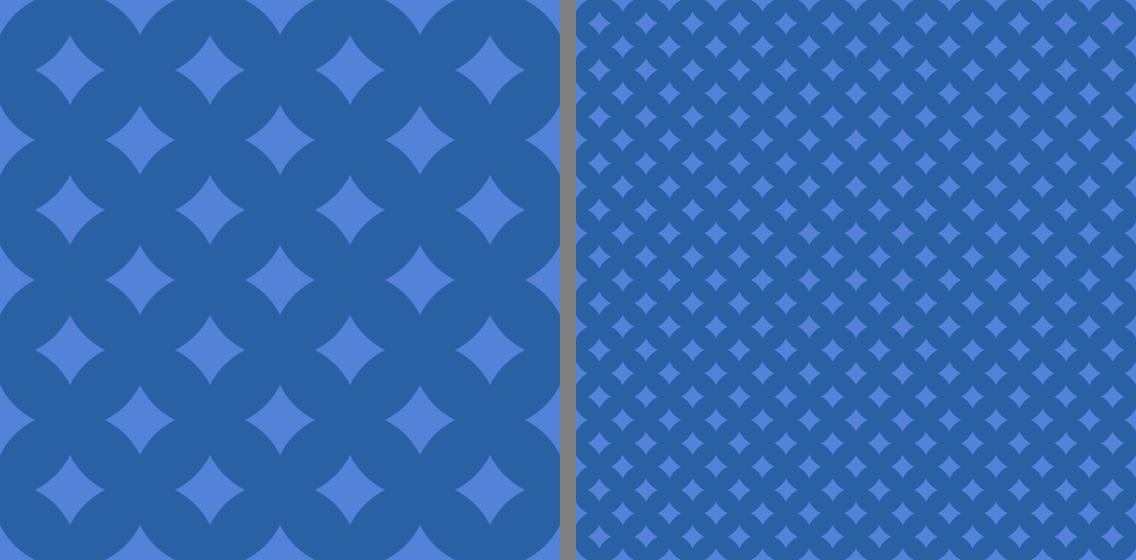
Left, the tile; right, the same tile 3 across and 3 down.
A WebGL 2 fragment shader for this pattern:

```glsl
#version 300 es
precision highp float;

uniform vec2 u_resolution;
out vec4 fragColor;

const float REPEATS = 4.0;
const float TIP_REACH = 0.25; // star centre to tip, in cells
const vec3 DARK_BLUE = vec3(0.165, 0.382, 0.648);
const vec3 LIGHT_BLUE = vec3(0.33, 0.51, 0.85);

// Signed distance to a grid of four-pointed stars centred on whole cells;
// each side is an arc of a disc centred on a cell middle. Negative inside.
float starGrid(vec2 p, float tipReach) {
    vec2 fromStar = abs(fract(p + 0.5) - 0.5);
    float discRadius = length(vec2(0.5 - tipReach, 0.5));
    return discRadius - length(vec2(0.5) - fromStar);
}

// Antialiased coverage of a shape with a one-pixel soft edge
float coverage(float signedDistance, float pixel) {
    return clamp(0.5 - signedDistance / pixel, 0.0, 1.0);
}

void main() {
    vec2 cell = gl_FragCoord.xy / u_resolution * REPEATS;
    float pixel = REPEATS / min(u_resolution.x, u_resolution.y);

    // Two grids, offset by half a cell, form the staggered rows
    float stars = min(starGrid(cell, TIP_REACH), starGrid(cell + 0.5, TIP_REACH));

    fragColor = vec4(mix(DARK_BLUE, LIGHT_BLUE, coverage(stars, pixel)), 1.0);
}
```
